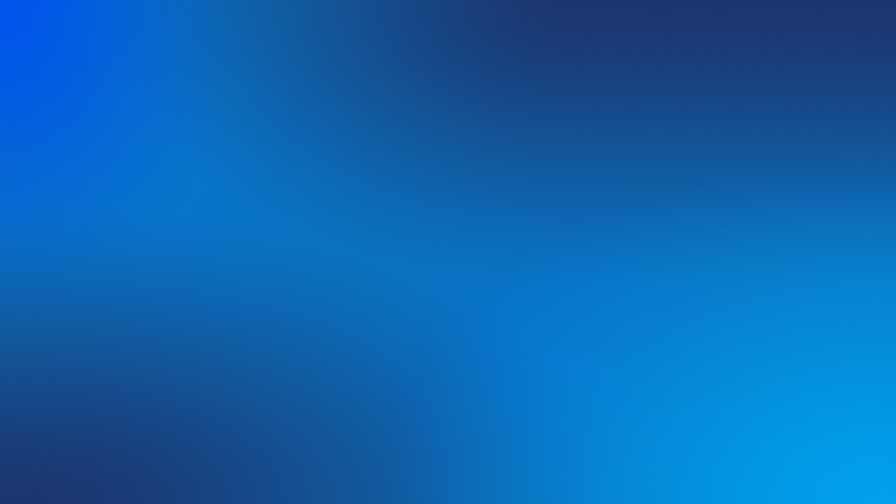
A Shadertoy shader for this background:

```glsl
// Smooth blue gradient: navy shades, a royal blue corner and a cyan corner glow.

// Colours
const vec3 BASE_BLUE  = vec3(0.04, 0.445, 0.745);
const vec3 AZURE      = vec3(0.02, 0.46, 0.83);
const vec3 NAVY       = vec3(0.11, 0.205, 0.43);
const vec3 ROYAL_BLUE = vec3(0.00, 0.33, 0.93);
const vec3 CYAN       = vec3(0.00, 0.63, 0.93);

// Centres and radii, as fractions of the canvas
const vec2 TOP_SHADE_CENTRE  = vec2(0.64, 1.0);
const vec2 TOP_SHADE_RADII   = vec2(0.53, 0.57);
const vec2 LOW_SHADE_CENTRE  = vec2(0.03, 0.0);
const vec2 LOW_SHADE_RADII   = vec2(0.69, 0.59);
const vec2 ROYAL_CENTRE      = vec2(0.0, 1.0);
const vec2 ROYAL_RADII       = vec2(0.27, 0.61);
const vec2 CYAN_CENTRE       = vec2(0.98, 0.0);
const vec2 CYAN_RADII        = vec2(0.55, 0.70);
const vec2 LEFT_AZURE_CENTRE = vec2(0.15, 0.66);
const vec2 LEFT_AZURE_RADII  = vec2(0.28, 0.42);
const vec2 LOW_AZURE_CENTRE  = vec2(0.61, 0.27);
const vec2 LOW_AZURE_RADII   = vec2(0.25, 0.40);
const float AZURE_STRENGTH   = 0.55;

// Fine grain
const float GRAIN_CELLS    = 512.0;
const float GRAIN_STRENGTH = 0.004;

// Soft elliptical falloff, halfway between a cone and a smooth bump
float softEllipse(vec2 offset, vec2 radii) {
    float cone = clamp(1.0 - length(offset / radii), 0.0, 1.0);
    return mix(cone, smoothstep(0.0, 1.0, cone), 0.5);
}

// Random value in 0..1 for a grid cell
float hash(vec2 cell) {
    vec3 p = fract(cell.xyx * 0.1031);
    p += dot(p, p.yzx + 33.33);
    return fract((p.x + p.y) * p.z);
}

void mainImage(out vec4 fragColor, in vec2 fragCoord) {
    vec2 uv = fragCoord / iResolution.xy;
    vec3 colour = BASE_BLUE;

    // Faint azure patches
    float azure = softEllipse(uv - LEFT_AZURE_CENTRE, LEFT_AZURE_RADII)
                + softEllipse(uv - LOW_AZURE_CENTRE, LOW_AZURE_RADII);
    colour = mix(colour, AZURE, AZURE_STRENGTH * min(azure, 1.0));

    // Navy band along the top, open to the right
    vec2 topOffset = uv - TOP_SHADE_CENTRE;
    topOffset.x = min(topOffset.x, 0.0);
    colour = mix(colour, NAVY, softEllipse(topOffset, TOP_SHADE_RADII));

    // Navy shade in the lower left, open to the left
    vec2 lowOffset = uv - LOW_SHADE_CENTRE;
    lowOffset.x = max(lowOffset.x, 0.0);
    colour = mix(colour, NAVY, softEllipse(lowOffset, LOW_SHADE_RADII));

    // Bright corners
    colour = mix(colour, ROYAL_BLUE, softEllipse(uv - ROYAL_CENTRE, ROYAL_RADII));
    colour = mix(colour, CYAN, softEllipse(uv - CYAN_CENTRE, CYAN_RADII));

    // Grain that softens colour banding
    vec2 cell = floor(fragCoord / iResolution.x * GRAIN_CELLS);
    colour += GRAIN_STRENGTH * (hash(cell) - 0.5);

    fragColor = vec4(colour, 1.0);
}
```
